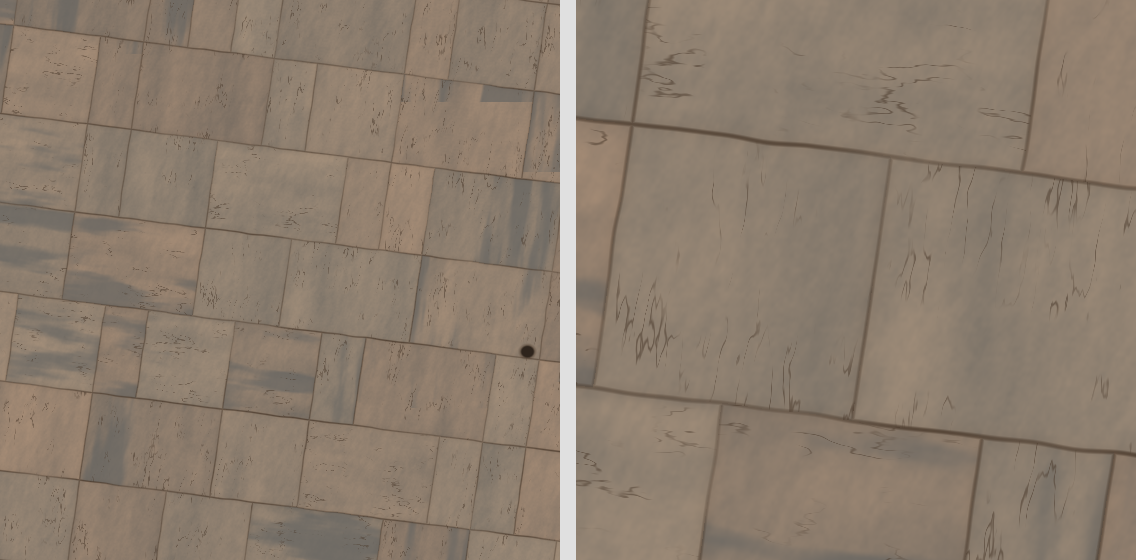
Left: the whole. Right: its middle third, enlarged.
This texture is drawn by a WebGL 2 fragment shader. Its source:

```glsl
#version 300 es
precision highp float;

uniform vec2 u_resolution;
out vec4 outColor;

#define ROW_HEIGHT 0.1595
#define UNIT_WIDTH 0.0789
#define ROW_SLOPE 0.126
#define JOINT_LEAN 0.147
#define LATTICE_SHIFT vec2(0.40, 0.265)
#define JOINT_HALF 0.0012
#define GRAIN 0.32
#define TAN_STONE vec3(0.625, 0.540, 0.460)
#define GREY_STONE vec3(0.440, 0.412, 0.378)
#define SLATE_STAIN vec3(0.390, 0.390, 0.380)
#define JOINT_COLOR vec3(0.300, 0.235, 0.180)
#define HOLE vec3(0.942, 0.372, 0.0125)

float hash(vec2 p) {
    return fract(sin(dot(p, vec2(127.1, 311.7))) * 43758.5);
}

float noise(vec2 p) {
    vec2 i = floor(p);
    vec2 f = fract(p);
    f = f * f * (3.0 - 2.0 * f);
    float low = mix(hash(i), hash(i + vec2(1, 0)), f.x);
    float high = mix(hash(i + vec2(0, 1)), hash(i + vec2(1, 1)), f.x);
    return mix(low, high, f.y);
}

float fbm(vec2 p) {
    float sum = 0.0;
    float amplitude = 0.53;
    for (int i = 0; i < 4; i++) {
        sum += amplitude * noise(p);
        p = mat2(1.6, 1.2, -1.2, 1.6) * p + 7.3;
        amplitude *= 0.5;
    }
    return sum;
}

// Walks along a row of slabs one, two or three units wide: left edge and width
vec2 findSlab(float s, float row) {
    float left = -1.0 - floor(3.0 * hash(vec2(row, 4.7)));
    float width = 1.0;
    for (int i = 0; i < 24; i++) {
        width = 1.0 + floor(3.0 * pow(hash(vec2(left, row + 21.0)), 1.25));
        if (left + width > s) break;
        left += width;
    }
    return vec2(left, width);
}

float lineMask(float d, float halfWidth, float soft) {
    return 1.0 - smoothstep(halfWidth - soft, halfWidth + soft, d);
}

// Colour of one slab: bedding bands, slate stains, tooling and cracks
vec3 slabColor(vec2 uv, vec2 lattice, vec2 id) {
    float seed = hash(id + 3.1);
    vec2 offset = 40.0 * vec2(seed, hash(id + 8.6));
    bool upright = hash(id + 5.5) < 0.68;
    vec2 bedding = upright ? lattice * vec2(2.3, 0.65) : lattice * vec2(0.5, 4.5);
    float bands = fbm(bedding + offset);
    float patches = fbm(uv * 17.0 + offset);

    // Short slanting ripples and fine grit
    vec2 ripple = mat2(0.88, 0.48, -0.48, 0.88) * uv;
    float tooling = fbm(ripple * vec2(150.0, 58.0) + offset);
    float grit = noise(uv * 340.0);

    float tone = 0.66 + 0.34 * (seed - 0.5);
    tone += 0.62 * (bands - 0.5) + 0.28 * (patches - 0.5);
    tone += GRAIN * (tooling - 0.5) + 0.10 * (grit - 0.5);
    vec3 color = mix(GREY_STONE, TAN_STONE, clamp(tone, -0.1, 1.08));

    // Rosy or yellowish cast per slab
    color *= 1.0 + (hash(id + 9.2) - 0.5) * vec3(0.015, -0.025, -0.045);

    // Blue-grey mineral stains on some slabs, more often near the top
    float stained = step(0.72 - 0.25 * uv.y, hash(id + 12.4));
    float stain = smoothstep(0.48, 0.70, fbm(bedding * 0.9 + offset + 15.0));
    color = mix(color, SLATE_STAIN, 0.65 * stained * stain);

    // Thin broken cracks following the bedding
    vec2 along = upright ? lattice * vec2(7.0, 2.6) : lattice * vec2(1.6, 14.0);
    float vein = abs(fbm(along + offset) - 0.5);
    float broken = smoothstep(0.50, 0.72, fbm(uv * 32.0 + offset + 5.0));
    color = mix(color, JOINT_COLOR, 0.55 * broken * lineMask(vein, 0.012, 0.012));
    return color;
}

void main() {
    vec2 uv = gl_FragCoord.xy / u_resolution;
    float soft = max(0.0011, 1.0 / min(u_resolution.x, u_resolution.y));

    // Tilted lattice, rows counted downwards, with slightly uneven edges
    float down = 1.0 - uv.y;
    vec2 lattice = vec2(uv.x + JOINT_LEAN * down, down - ROW_SLOPE * uv.x);
    lattice += 0.0018 * (vec2(noise(uv * 38.0), noise(uv * 38.0 + 50.0)) - 0.5);
    lattice = lattice / vec2(UNIT_WIDTH, ROW_HEIGHT) - LATTICE_SHIFT;

    float row = floor(lattice.y);
    vec2 slab = findSlab(lattice.x, row);
    vec2 id = vec2(slab.x, row);
    vec3 color = slabColor(uv, lattice, id);

    // Distances to the nearest side joint and row joint
    float side = lattice.x - slab.x;
    float sideGap = min(side, slab.y - side) * UNIT_WIDTH;
    float rowGap = min(fract(lattice.y), 1.0 - fract(lattice.y)) * ROW_HEIGHT;

    // Joints vary in depth along their length and fade towards the top
    float wear = mix(0.45, 1.0, noise(uv * 13.0 + 3.0)) * mix(1.0, 0.75, uv.y);
    float sideJoint = 0.80 * lineMask(sideGap, JOINT_HALF, soft);
    float rowJoint = lineMask(rowGap, JOINT_HALF * 1.1, soft);
    float grime = 0.12 * exp(-min(sideGap, rowGap) / 0.004);
    color = mix(color, JOINT_COLOR, max(grime, wear * max(sideJoint, rowJoint)));

    // Small round drain hole with a worn rim
    float hole = length((uv - HOLE.xy) * vec2(0.9, 1.0)) - HOLE.z;
    color = mix(color, JOINT_COLOR, 0.5 * lineMask(hole, 0.001, 0.003));
    color = mix(color, JOINT_COLOR * 0.6, lineMask(hole, -0.002, 0.002));

    outColor = vec4(color, 1.0);
}
```
